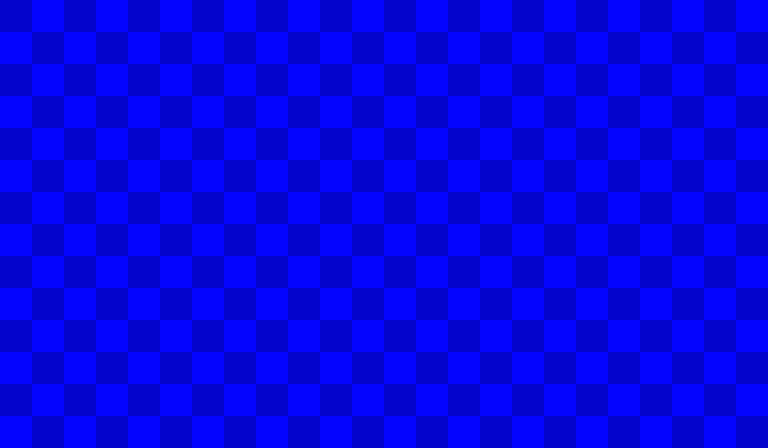
Reproduce this pattern procedurally as a Shadertoy shader.

```glsl
// Two-tone blue checkerboard, 24 squares across and 14 down.

const vec2 SQUARES = vec2(24.0, 14.0);
const vec3 BRIGHT_BLUE = vec3(0.015, 0.015, 1.0);
const vec3 DEEP_BLUE = vec3(0.015, 0.015, 0.8);

// Square wave of period 2: +1 on even squares, -1 on odd, with soft edges
vec2 softSquareWave(vec2 p, vec2 edgeWidth) {
    vec2 edgeDistance = abs(mod(p - 0.5, 2.0) - 1.0) - 0.5;
    return clamp(2.0 * edgeDistance / edgeWidth, -1.0, 1.0);
}

// 1 on squares whose column and row have equal parity, 0 on the others
float checker(vec2 p, vec2 edgeWidth) {
    vec2 wave = softSquareWave(p, edgeWidth);
    return 0.5 + 0.5 * wave.x * wave.y;
}

void mainImage(out vec4 fragColor, in vec2 fragCoord) {
    // Board coordinates, one unit per square
    vec2 pixelSize = SQUARES / iResolution.xy;
    vec2 board = fragCoord * pixelSize;

    vec3 color = mix(DEEP_BLUE, BRIGHT_BLUE, checker(board, pixelSize));
    fragColor = vec4(color, 1.0);
}
```
